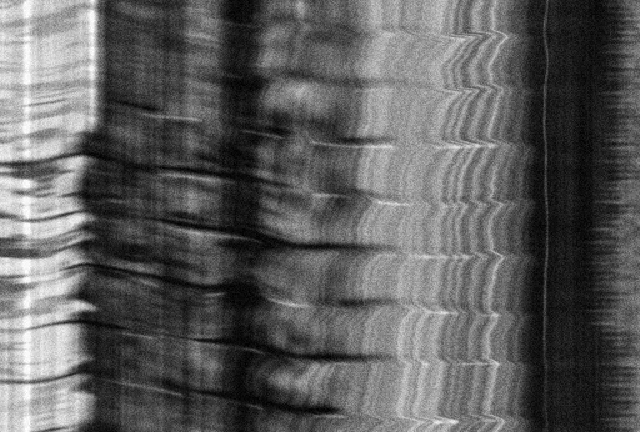
This texture is drawn by a WebGL 1 fragment shader. Its source:

```glsl
precision highp float;
// Grey streak record: vertical bands of fine stripes, kinked sideways by
// repeating slanted pulses, with dark dashes, a toothed edge and film grain.
// Tone bands and stripe noise are sampled at a sheared x, then pulses are added.
uniform vec2 u_resolution;

const float PULSE_PERIOD = 0.127;
const float PULSE_START = 0.075;
const vec2 GRAIN_CELLS = vec2(512.0, 346.0);

float hash(vec2 p) {
  vec3 q = fract(p.xyx * 0.1031);
  q += dot(q, q.yzx + 33.33);
  return fract((q.x + q.y) * q.z);
}

float noise(vec2 p) {
  vec2 i = floor(p), f = fract(p);
  f = f * f * (3.0 - 2.0 * f);
  return mix(mix(hash(i), hash(i + vec2(1, 0)), f.x),
             mix(hash(i + vec2(0, 1)), hash(i + vec2(1, 1)), f.x), f.y);
}

float bump(float x, float center, float width) {
  float t = (x - center) / width;
  return exp(-t * t);
}

float band(float x, float left, float right, float soft) {
  return smoothstep(left - soft, left + soft, x)
       * (1.0 - smoothstep(right - soft, right + soft, x));
}

// Layered noise across x, nearly constant down the canvas.
float stripes(float x, float depth) {
  float sum = 0.0, freq = 34.0;
  for (int i = 0; i < 4; i++) {
    sum += 0.4 * (noise(vec2(x * freq + 7.0, depth * 2.0 + freq)) - 0.5);
    freq *= 1.8;
  }
  return sum;
}

// Vertical offset of a pulse: early on the left, level on the right.
float pulsePath(float x) {
  float rise = 1.0 - clamp((x - 0.13) / 0.5, 0.0, 1.0);
  return -0.1 * pow(rise, 1.4) + 0.03 * (1.0 - smoothstep(0.0, 0.15, x));
}

// Broad tone of each vertical band.
float bandTone(float x, float whiteEdge) {
  float tone = mix(0.82, 0.10, smoothstep(whiteEdge - 0.02, whiteEdge + 0.02, x));
  tone = mix(tone, 0.24, smoothstep(0.165, 0.2, x));
  tone = mix(tone, 0.36, smoothstep(0.28, 0.31, x));
  tone = mix(tone, 0.10, smoothstep(0.325, 0.375, x));
  tone = mix(tone, 0.37, smoothstep(0.39, 0.445, x));
  tone = mix(tone, 0.31, smoothstep(0.47, 0.53, x));
  tone = mix(tone, 0.60, smoothstep(0.54, 0.59, x));
  tone = mix(tone, 0.49, smoothstep(0.68, 0.74, x));
  tone = mix(tone, 0.36, smoothstep(0.77, 0.8, x));
  return mix(tone, 0.14, smoothstep(0.8, 0.84, x));
}

void main() {
  vec2 uv = gl_FragCoord.xy / u_resolution;
  float x = uv.x, depth = 1.0 - uv.y;

  // Pulse phase, and signed distance to the nearest pulse in periods
  float slanted = depth - pulsePath(x) + 0.026 * (noise(vec2(x * 13.0, depth * 7.0)) - 0.5);
  float phase = (slanted - PULSE_START) / PULSE_PERIOD;
  float after = fract(phase);
  float nearest = floor(phase + 0.5);
  float offset = phase - nearest;

  // Sideways kink: a quick jump to the right, a slow return, and jitter
  float strength = 0.3 + 1.1 * noise(vec2(x * 7.0, floor(phase) * 5.0 + 20.0));
  float kink = strength * smoothstep(0.0, 0.15, after) * exp(-4.5 * after);
  float jitter = noise(vec2(x * 5.0, depth * 32.0)) + 0.5 * noise(vec2(x * 9.0, depth * 75.0)) - 0.75;
  float mobile = 0.05 + 0.95 * band(x, 0.36, 0.81, 0.07);
  float shearX = x - mobile * (0.054 * kink - 0.01 + 0.009 * jitter);

  // Bands and stripes, with patches that change from pulse to pulse
  float lower = smoothstep(0.24, 0.34, depth);
  float whiteEdge = mix(0.153, 0.128, lower) + 0.035 * lower * (noise(vec2(2.0, slanted * 45.0)) - 0.5);
  float tone = bandTone(shearX, whiteEdge);
  float patches = noise(vec2(shearX * 19.0, phase * 1.6)) + noise(vec2(x * 30.0, phase * 4.0)) - 1.0;
  tone *= 1.0 + 0.8 * patches * band(x, 0.15, 0.54, 0.03);
  tone += stripes(shearX, depth) * (0.07 + 0.6 * tone * (1.15 - tone));
  tone += 0.2 * (bump(x, 0.145, 0.005) * (1.0 - lower) + bump(x, 0.042, 0.006));

  // Sparse bright and dark threads that follow the kinks
  float thread = sin(shearX * 290.0 + 9.0 * noise(vec2(shearX * 30.0, 9.0)));
  tone += 0.07 * thread * band(x, 0.68, 0.8, 0.03);
  tone += 0.2 * bump(shearX, 0.775, 0.003) * noise(vec2(3.0, depth * 14.0));
  float thinLine = 0.853 + 0.006 * (noise(vec2(1.0, depth * 14.0)) - 0.5);
  tone += 0.24 * bump(x, thinLine, 0.002) * (1.0 - 0.7 * smoothstep(0.7, 0.85, depth));

  // Short horizontal dashes, denser at mid height on the left
  float dash = noise(vec2(x * 14.0, slanted * 50.0)) * 0.6 + noise(vec2(x * 28.0, slanted * 115.0)) * 0.4;
  float leftSide = 1.0 - smoothstep(0.36, 0.52, x);
  float busy = 0.25 + 0.4 * band(depth, 0.33, 0.7, 0.08);
  tone *= 1.0 - leftSide * busy * smoothstep(0.4, 0.8, dash);
  tone += 0.13 * leftSide * busy * smoothstep(0.55, 0.85, 1.0 - dash);

  // Tapered dark pulse streaks, each with a broken bright rim below
  float active = 0.3 + 0.7 * smoothstep(0.14, 0.3, depth);
  float taper = noise(vec2(x * 14.0, nearest * 5.0 + 40.0));
  float streak = active * smoothstep(0.2, 0.6, taper);
  float width = (0.035 + 0.04 * smoothstep(0.2, 0.45, x)) * (0.4 + taper);
  float reach = (1.0 - smoothstep(0.5, 0.66, x)) * (0.6 + 0.4 * smoothstep(0.05, 0.15, x));
  tone *= 1.0 - 0.85 * streak * reach * bump(offset, 0.0, width);
  float broken = smoothstep(0.4, 0.8, noise(vec2(x * 30.0, nearest * 7.0 + 11.0)));
  tone += 0.2 * active * broken * band(x, 0.18, 0.8, 0.06) * bump(offset, 0.12, 0.03);
  tone -= 0.07 * taper * band(x, 0.55, 0.8, 0.03) * bump(offset, -0.03, 0.06);

  // Toothed right edge
  float teeth = 0.008 * sin(depth * 400.0) + 0.035 * (noise(vec2(5.0, depth * 75.0)) - 0.5);
  float edge = 0.969 - 0.02 * band(depth, 0.5, 0.8, 0.08) + teeth;
  tone += (0.18 + 0.2 * noise(vec2(x * 55.0, depth * 70.0))) * smoothstep(edge - 0.03, edge + 0.03, x);
  tone *= 1.0 - 0.4 * band(x, 0.82, 0.97, 0.02) * noise(vec2(x * 8.0, depth * 38.0));

  // Film grain, strongest in the mid tones
  vec2 cell = floor(uv * GRAIN_CELLS);
  float grain = hash(cell) + hash(cell + 611.0) - 1.0;
  tone = clamp(tone, 0.04, 0.97) + grain * (0.04 + 0.27 * tone * (1.0 - tone));
  gl_FragColor = vec4(vec3(clamp(tone, 0.0, 1.0)), 1.0);
}
```
